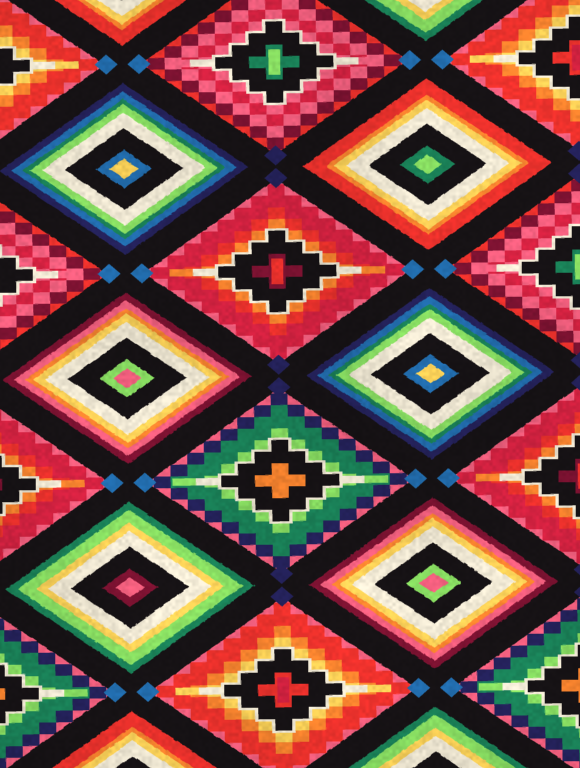
Give the GLSL for this pattern, as a Shadertoy shader.

```glsl
// Woven blanket: smooth ringed diamonds alternate with stair-stepped diamonds
// inside a thick black lattice. Each cell picks one of four colourways by its
// row and column; fine threads roughen the edges and vary the dye.

// Lattice, in canvas heights
const vec2 ORIGIN = vec2(0.1615, 0.780);      // centre of one smooth diamond
const vec2 COLUMN_STEP = vec2(0.3952, 0.0059);
const vec2 ROW_STEP = vec2(0.0039, -0.2725);

// Shape sizes, in cell units (0.5 reaches the lattice line)
const float SMOOTH_EDGE = 0.41;
const float STEPPED_EDGE = 0.44;
const float STAIRS = 18.0;                    // stairs across one cell
const float OUTLINE = 0.2;                    // pale outline, in stairs
const vec2 BEAD_SIZE = vec2(0.038, 0.048);
const float BEAD_OFFSET = 0.446;

// Weave
const float THREADS = 230.0;
const float FRAY = 0.007;
const float GRAIN = 0.13;
const float WEAR = 0.10;
const int SAMPLES = 4;
const float SOFTNESS = 1.4;                   // filter width in output samples

const vec3 BLACK = vec3(0.085, 0.07, 0.08);
const vec3 WHITE = vec3(0.93, 0.90, 0.82);
const vec3 RED = vec3(0.91, 0.19, 0.17);
const vec3 CRIMSON = vec3(0.82, 0.13, 0.25);
const vec3 MAROON = vec3(0.48, 0.07, 0.19);
const vec3 PINK = vec3(0.94, 0.37, 0.49);
const vec3 ORANGE = vec3(0.96, 0.51, 0.18);
const vec3 YELLOW = vec3(0.97, 0.81, 0.34);
const vec3 LIME = vec3(0.53, 0.86, 0.38);
const vec3 GREEN = vec3(0.10, 0.50, 0.34);
const vec3 BLUE = vec3(0.13, 0.42, 0.67);
const vec3 NAVY = vec3(0.14, 0.13, 0.35);

// Smooth colourways: four rings from the outside in, then inner diamond, core
const vec3 SMOOTH_DYES[24] = vec3[24](
    NAVY, BLUE, GREEN, LIME, BLUE, YELLOW,
    MAROON, PINK, ORANGE, YELLOW, LIME, PINK,
    GREEN, LIME, LIME, YELLOW, MAROON, PINK,
    RED, RED, ORANGE, YELLOW, GREEN, LIME);

// Stepped colourways: five rings from the inside out, then cross, core
const vec3 STEPPED_DYES[28] = vec3[28](
    PINK, CRIMSON, PINK, MAROON, RED, GREEN, LIME,
    ORANGE, RED, CRIMSON, CRIMSON, PINK, MAROON, RED,
    LIME, GREEN, GREEN, NAVY, PINK, ORANGE, ORANGE,
    YELLOW, ORANGE, RED, RED, PINK, RED, CRIMSON);

float hash(vec2 p) {
    return fract(sin(dot(p, vec2(127.1, 311.7))) * 43758.5453);
}

float noise(vec2 p) {
    vec2 i = floor(p), f = fract(p);
    f = f * f * (3.0 - 2.0 * f);
    return mix(mix(hash(i), hash(i + vec2(1, 0)), f.x),
               mix(hash(i + vec2(0, 1)), hash(i + vec2(1, 1)), f.x), f.y);
}

// Colourways run down each column, shifted by one on odd columns
int colourway(vec2 cell) {
    return int(mod(cell.y - mod(cell.x, 2.0), 4.0) + 0.5) % 4;
}

vec3 smoothDiamond(float d, int way) {
    int k = way * 6;
    if (d < 0.048) return SMOOTH_DYES[k + 5];
    if (d < 0.092) return SMOOTH_DYES[k + 4];
    if (d < 0.195) return BLACK;
    if (d < 0.27) return WHITE;
    if (d < 0.31) return SMOOTH_DYES[k + 3];
    if (d < 0.335) return SMOOTH_DYES[k + 2];
    if (d < 0.372) return SMOOTH_DYES[k + 1];
    return d < SMOOTH_EDGE ? SMOOTH_DYES[k] : BLACK;
}

float stairRing(vec2 s) {
    vec2 i = floor(s + 0.5);
    return i.x + i.y;
}

vec3 steppedDiamond(vec2 f, float fray, int way) {
    vec2 a = abs(f), s = a * STAIRS;
    int k = way * 7;

    // Small beads at the four tips
    vec2 side = abs(a - vec2(BEAD_OFFSET, 0.0)) / BEAD_SIZE;
    vec2 top = abs(a - vec2(0.0, BEAD_OFFSET)) / BEAD_SIZE;
    if (side.x + side.y < 1.0) return BLUE;
    if (top.x + top.y < 1.0) return NAVY;
    if (a.x + a.y + fray > STEPPED_EDGE) return BLACK;

    // Central cross on its black stepped ground
    float ring = stairRing(s);
    if (s.x < 0.35 && s.y < 1.1) return STEPPED_DYES[k + 6];
    if (ring < 1.5) return STEPPED_DYES[k + 5];
    if (ring < 3.5) return BLACK;

    // Side spikes, pale outline, then the stair rings
    if (s.y < 0.32 && s.x < 5.0) return WHITE;
    if (s.y < 0.32 && s.x < 6.4) return STEPPED_DYES[k];
    if (stairRing(max(s - OUTLINE, 0.0)) < 3.5) return WHITE;
    return STEPPED_DYES[k + clamp(int(ring + 0.5) - 4, 0, 4)];
}

vec3 blanket(vec2 p) {
    vec2 q = inverse(mat2(COLUMN_STEP, ROW_STEP)) * (p - ORIGIN);
    float fray = FRAY * (hash(floor(p * THREADS)) - 0.5);
    vec2 cell = floor(q + 0.5), f = q - cell;
    float d = abs(f.x) + abs(f.y);
    if (d < 0.5) return smoothDiamond(d + fray, colourway(cell));
    cell = floor(q);
    return steppedDiamond(q - cell - 0.5, fray, colourway(cell + vec2(0, 1)));
}

void mainImage(out vec4 fragColor, in vec2 fragCoord) {
    vec3 colour = vec3(0.0);
    for (int i = 0; i < SAMPLES * SAMPLES; i++) {
        vec2 grid = (vec2(i % SAMPLES, i / SAMPLES) + 0.5) / float(SAMPLES) - 0.5;
        colour += blanket((fragCoord + grid * SOFTNESS) / iResolution.y);
    }
    colour /= float(SAMPLES * SAMPLES);

    // Thread grain and uneven fading
    vec2 p = fragCoord / iResolution.y;
    colour *= 1.0 + GRAIN * (noise(p * THREADS) - 0.5) + WEAR * (noise(p * 9.0) - 0.5);
    fragColor = vec4(colour, 1.0);
}
```
